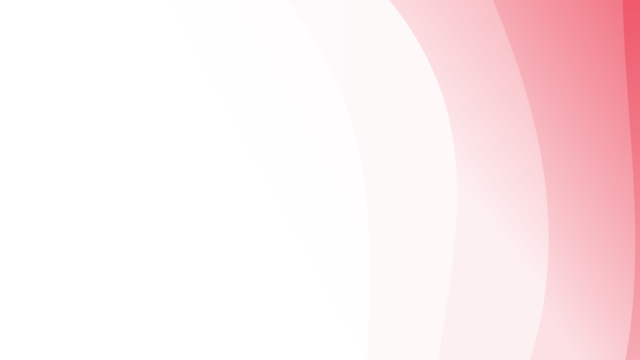
A Shadertoy shader for this background:

```glsl
// Cubic boundary: horizontal position of a sheet's left edge at height y
float edgeX(vec4 k, float y) {
    return k.x + y * (k.y + y * (k.z + y * k.w));
}

// Antialiased coverage to the right of a boundary
float sheet(vec2 uv, vec4 k) {
    float softness = 1.0 / iResolution.x;
    return smoothstep(-softness, softness, uv.x - edgeX(k, uv.y));
}

void mainImage(out vec4 fragColor, in vec2 fragCoord) {
    vec2 uv = fragCoord / iResolution.xy;
    float drop = 1.0 - uv.y;

    // Pale base, tinted along a diagonal
    float tint = 0.015 * smoothstep(0.15, 0.65, uv.x - 0.31 * drop);

    // Diagonal gradient of each curved sheet
    float blush = 0.025 + 0.012 * (uv.x - 0.6);
    float pink = max(0.25 - 0.7 * (0.77 - uv.x) - 0.3 * drop, 0.06);
    float coral = max(0.53 - 0.96 * (0.973 - uv.x) - 0.34 * drop, 0.12);
    float rose = 0.65 - 0.32 * drop;

    // Sheets stacked from left to right
    tint = mix(tint, blush, sheet(uv, vec4(0.574, 0.015, 0.039, -0.179)));
    tint = mix(tint, pink, sheet(uv, vec4(0.685, 0.077, 0.075, -0.229)));
    tint = mix(tint, coral, sheet(uv, vec4(0.828, 0.180, -0.297, 0.059)));
    tint = mix(tint, rose, sheet(uv, vec4(0.977, 0.106, -0.212, 0.102)));

    // Tint removes mostly green and blue from white
    vec3 absorbed = vec3(0.1, 1.0, 0.89);
    fragColor = vec4(1.0 - tint * absorbed, 1.0);
}
```
